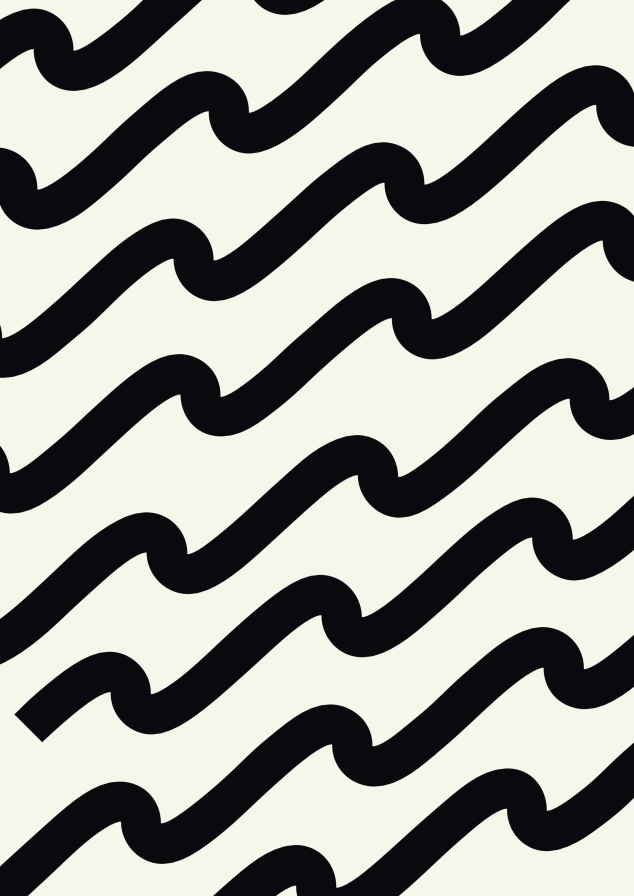
Write a Shadertoy shader that draws this pattern.

```glsl
const vec2 PERIOD = vec2(181.0, 66.0);

// Neck of one wave per row, on a canvas 768 units tall
const vec2 ROW_NECKS[8] = vec2[8](
    vec2(46, 725), vec2(196, 672), vec2(166, 545), vec2(172, 429),
    vec2(143, 294), vec2(112, 174), vec2(121, 63), vec2(452, 74));

float hash(vec2 p) {
    return fract(sin(dot(p, vec2(127.1, 311.7))) * 43758.5);
}

float noise(vec2 p) {
    vec2 cell = floor(p), f = fract(p);
    f = f * f * (3.0 - 2.0 * f);
    return mix(mix(hash(cell), hash(cell + vec2(1, 0)), f.x),
               mix(hash(cell + vec2(0, 1)), hash(cell + vec2(1, 1)), f.x), f.y);
}

float segmentDistance(vec2 p, vec2 a, vec2 b) {
    vec2 ab = b - a;
    return length(p - a - ab * clamp(dot(p - a, ab) / dot(ab, ab), 0.0, 1.0));
}

vec2 slopePoint(float t) {
    vec2 start = vec2(18, -18), startPull = vec2(53, -18);
    float s = 1.0 - t;
    return s * s * s * start + 3.0 * s * s * t * startPull
         + 3.0 * s * t * t * (PERIOD - startPull) + t * t * t * (PERIOD - start);
}

// Quarter turn down from the neck, then the rising slope
float halfWave(vec2 p) {
    vec2 fromTurn = p - vec2(18, 0);
    float d = max(fromTurn.x, fromTurn.y) < 0.0 ? abs(length(fromTurn) - 18.0) : 1e3;
    vec2 a = slopePoint(0.0);
    for (int i = 1; i <= 16; i++) {
        vec2 b = slopePoint(float(i) * 0.045);
        d = min(d, segmentDistance(p, a, b));
        a = b;
    }
    return d;
}

// Each wave is symmetric under a half turn about its neck
float waveRow(vec2 p) {
    p -= PERIOD * round(p.x / PERIOD.x);
    return min(halfWave(p), halfWave(-p)) - 17.2;
}

void mainImage(out vec4 fragColor, in vec2 fragCoord) {
    float pixel = 768.0 / iResolution.y;
    vec2 p = fragCoord * pixel;

    // Slight hand-cut unevenness of the edges
    vec2 wobble = vec2(noise(p / 38.0), noise(p / 38.0 + 57.0)) - 0.5;

    float d = 1e3;
    for (int row = 0; row < 8; row++) {
        vec2 local = p - ROW_NECKS[row];
        float band = waveRow(local + 1.2 * wobble);
        // One row starts inside the canvas with a square end
        if (row == 5) band = max(band, -dot(local + vec2(87, 31), vec2(0.707)));
        d = min(d, band);
    }

    vec3 cream = vec3(0.965, 0.965, 0.92);
    vec3 ink = vec3(0.04, 0.035, 0.05);
    float paper = smoothstep(-0.7 * pixel, 0.7 * pixel, d);
    fragColor = vec4(mix(ink, cream, paper), 1.0);
}
```
